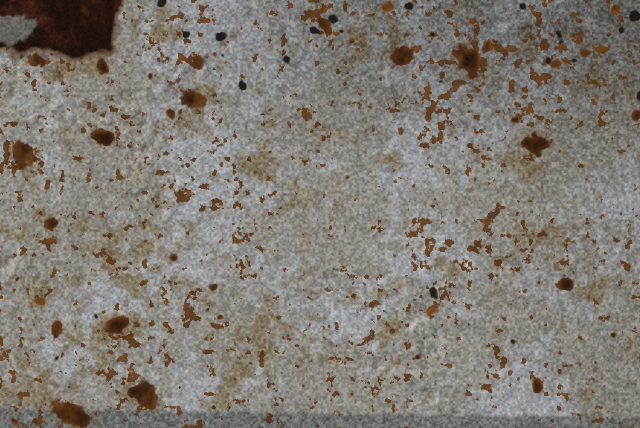
Reproduce this texture procedurally as a Shadertoy shader.

```glsl
// Weathered pale metal: sandy grain, tan stains, scattered rust spots and pits,
// a corroded patch in the upper left corner and a shaded strip along the bottom.
// Layers of value noise and jittered cells; lengths are in canvas heights.

const vec3 PALE_METAL  = vec3(0.615, 0.625, 0.637);
const vec3 WARM_METAL  = vec3(0.550, 0.537, 0.510);
const vec3 TAN_STAIN   = vec3(0.480, 0.415, 0.300);
const vec3 RUST_ORANGE = vec3(0.450, 0.260, 0.090);
const vec3 RUST_BROWN  = vec3(0.270, 0.140, 0.065);
const vec3 RUST_DARK   = vec3(0.120, 0.070, 0.050);
const vec3 PIT_BLACK   = vec3(0.080, 0.075, 0.070);
const vec3 STRIP_GREY  = vec3(0.400, 0.410, 0.405);

const float GRAIN_SCALE    = 165.0;
const float GRAIN_CONTRAST = 0.30;
const float TOP_SHADE      = 0.27;
const float BIG_SPOTS      = 5.0;   // cells per canvas height
const float SMALL_SPOTS    = 13.0;
const float PITS           = 17.0;

vec3 hash3(vec2 p) {
    vec3 q = fract(p.xyx * vec3(0.1031, 0.1030, 0.0973));
    q += dot(q, q.yxz + 33.33);
    return fract((q.xxy + q.yzz) * q.zyx);
}

float noise(vec2 p) {
    vec2 i = floor(p), f = fract(p);
    f = f * f * (3.0 - 2.0 * f);
    float low  = mix(hash3(i).x, hash3(i + vec2(1, 0)).x, f.x);
    float high = mix(hash3(i + vec2(0, 1)).x, hash3(i + vec2(1, 1)).x, f.x);
    return mix(low, high, f.y);
}

float fbm(vec2 p) {
    float sum = 0.0, amp = 0.533;
    for (int i = 0; i < 4; i++) {
        sum += amp * noise(p);
        p = mat2(1.6, 1.2, -1.2, 1.6) * p + 17.3;
        amp *= 0.5;
    }
    return sum;
}

// How strongly corrosion gathers: along the top and at the lower left.
float crowding(vec2 p) {
    float top = smoothstep(0.62, 0.98, p.y);
    float left = smoothstep(0.75, 0.0, p.x) * smoothstep(0.75, 0.3, p.y);
    return clamp(max(top, 0.8 * left), 0.0, 1.0);
}

// Ragged scattered spots: x = solid core, y = soft halo, z = depth inside.
vec3 spots(vec2 p, float scale, float chance, vec2 radii, float ragged, float seed) {
    vec2 q = p * scale, cell = floor(q);
    float rough = ragged * (fbm(p * 48.0 + seed) - 0.5);
    vec3 result = vec3(0.0);
    for (int y = -1; y <= 1; y++)
    for (int x = -1; x <= 1; x++) {
        vec2 id = cell + vec2(x, y);
        vec3 h = hash3(id + seed), k = hash3(id + seed + 71.7);
        vec2 centre = id + 0.15 + 0.7 * h.xy;
        if (h.z > chance * (0.45 + crowding(centre / scale))) continue;
        float radius = mix(radii.x, radii.y, k.x * k.x);
        float angle = 6.2832 * k.y;
        vec2 axis = vec2(cos(angle), sin(angle)), d = q - centre;
        d = vec2(dot(d, axis), dot(d, vec2(-axis.y, axis.x)) * mix(1.0, 1.6, k.z));
        float dist = length(d) / radius + rough;
        float soft = max(0.18, 1.5 * scale / (radius * iResolution.y));
        float core = 1.0 - smoothstep(1.0 - soft, 1.0 + soft, dist);
        float halo = exp(-1.1 * max(dist, 0.0) * max(dist, 0.0)) * k.z;
        result = max(result, vec3(core, halo, core * (1.0 - smoothstep(0.1, 0.9, dist))));
    }
    return result;
}

vec3 addRust(vec3 col, vec3 spot, float darkness) {
    col = mix(col, RUST_ORANGE, 0.75 * spot.y);
    col = mix(col, mix(RUST_ORANGE, RUST_BROWN, darkness), 0.92 * spot.x);
    return mix(col, RUST_DARK, 0.7 * spot.z * darkness);
}

void mainImage(out vec4 fragColor, in vec2 fragCoord) {
    vec2 p = fragCoord / iResolution.y;
    float crowd = crowding(p);
    float mottle = fbm(p * 38.0 + 3.0);
    float cloud = fbm(p * 4.0 + 9.0);

    // Metal with broad warm clouds and thin tan stains
    float warmth = cloud + 0.55 * (mottle - 0.5) + 0.15 * smoothstep(0.6, 0.1, p.y);
    vec3 col = mix(PALE_METAL, WARM_METAL, smoothstep(0.38, 0.68, warmth));
    float stain = fbm(p * 13.0 + 21.0) + 0.5 * (mottle - 0.5) + 0.06 * crowd;
    col = mix(col, TAN_STAIN, 0.65 * smoothstep(0.58, 0.82, stain));

    // Blistered paint, lit from the upper left
    float blister = smoothstep(0.66, 0.76, fbm(p * 5.0 + 40.0));
    col += 0.5 * blister * (fbm(p * 26.0) - fbm(p * 26.0 + vec2(-0.2, 0.2)));

    // Shade toward the top right, then the strip along the bottom
    float shade = smoothstep(0.5, 1.0, p.y) * smoothstep(0.1, 1.2, p.x);
    col *= 1.0 - TOP_SHADE * shade - 0.07 * smoothstep(1.0, 1.5, p.x);
    float stripTop = 0.046 - 0.015 * p.x + 0.008 * (mottle - 0.5);
    col = mix(col, STRIP_GREY, 0.85 * smoothstep(0.006, -0.006, p.y - stripTop));

    // Sandy grain
    float grain = 0.6 * noise(p * GRAIN_SCALE) + 0.4 * noise(p * GRAIN_SCALE * 1.7 + 5.0) - 0.5;
    col += GRAIN_CONTRAST * grain;

    // Fine rust flecks in clusters, then larger spots and black pits
    float fleck = fbm(p * 62.0 + 80.0) + 0.34 * (fbm(p * 7.0 + 60.0) - 0.5) + 0.05 * crowd;
    col = mix(col, mix(RUST_ORANGE, RUST_BROWN, mottle), 0.85 * smoothstep(0.69, 0.78, fleck));
    float tone = smoothstep(0.3, 0.6, fbm(p * 30.0 + 50.0));
    col = addRust(col, spots(p, SMALL_SPOTS, 0.22, vec2(0.06, 0.20), 1.8, 11.0), 0.75 * tone);
    col = addRust(col, spots(p, BIG_SPOTS, 0.52, vec2(0.07, 0.20), 1.5, 29.0), 0.4 + 0.6 * tone);
    float pitChance = 0.06 + 0.28 * smoothstep(0.7, 0.95, p.y) * smoothstep(0.3, 0.8, p.x);
    vec3 pit = spots(p, PITS, pitChance, vec2(0.08, 0.24), 2.0, 47.0);
    col = mix(col, PIT_BLACK, 0.9 * pit.x);

    // Corroded corner with a bare grey window
    vec2 box = abs(p - vec2(0.09, 1.02)) - vec2(0.15, 0.11);
    float edge = length(max(box, 0.0)) + min(max(box.x, box.y), 0.0) - 0.04;
    edge += 0.07 * (fbm(p * 18.0 + 6.0) - 0.5);
    vec3 crust = mix(RUST_DARK, vec3(0.25, 0.12, 0.085), smoothstep(0.45, 0.75, fbm(p * 24.0 + 31.0)));
    crust *= 0.8 + 0.7 * (grain + 0.3);
    float window = length((p - vec2(0.015, 0.932)) / vec2(0.07, 0.035)) + 0.8 * (mottle - 0.5);
    crust = mix(crust, vec3(0.40, 0.39, 0.37) + 0.2 * grain, smoothstep(1.1, 0.8, window));
    col = mix(col, RUST_BROWN, 0.6 * smoothstep(0.022, 0.0, edge));
    col = mix(col, crust, smoothstep(0.005, -0.005, edge));

    fragColor = vec4(clamp(col, 0.0, 1.0), 1.0);
}
```
